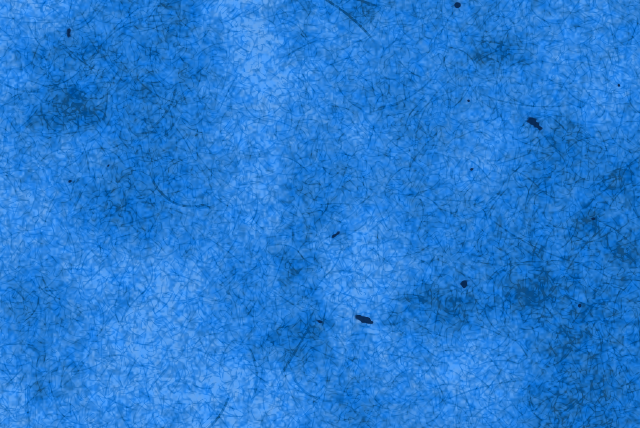
Write a Shadertoy shader that draws this texture.

```glsl
const vec3 INK = vec3(0.02, 0.13, 0.28);
const vec3 DEEP = vec3(0.04, 0.30, 0.54);
const vec3 SHADE = vec3(0.07, 0.385, 0.69);
const vec3 BODY = vec3(0.12, 0.46, 0.81);
const vec3 BRIGHT = vec3(0.19, 0.52, 0.88);
const vec3 GLOW = vec3(0.34, 0.63, 0.96);

vec4 hash4(vec2 p) {
    vec4 q = fract(p.xyxy * vec4(0.1031, 0.1030, 0.0973, 0.1099));
    q += dot(q, q.wzxy + 33.33);
    return fract((q.xxyz + q.yzzw) * q.zywx);
}

float noise(vec2 p) {
    vec2 i = floor(p), f = fract(p);
    f = f * f * (3.0 - 2.0 * f);
    float low = mix(hash4(i).x, hash4(i + vec2(1, 0)).x, f.x);
    float high = mix(hash4(i + vec2(0, 1)).x, hash4(i + vec2(1, 1)).x, f.x);
    return mix(low, high, f.y);
}

float fbm(vec2 p) {
    float sum = 0.0, gain = 0.5;
    for (int i = 0; i < 5; i++) {
        sum += gain * noise(p);
        p = mat2(1.6, 1.2, -1.2, 1.6) * p + 17.3;
        gain *= 0.55;
    }
    return sum / 1.055;
}

vec2 rotate(vec2 p, float angle) {
    float c = cos(angle), s = sin(angle);
    return vec2(c * p.x + s * p.y, c * p.y - s * p.x);
}

// One bent, tapered hair per cell; width and pixel in canvas heights
float fibres(vec2 uv, float cells, float width, float density, float seed, float pixel) {
    vec2 p = uv * cells + seed * 7.31;
    vec2 home = floor(p);
    float cover = 0.0;
    for (int k = 0; k < 9; k++) {
        vec2 cell = home + vec2(k % 3 - 1, k / 3 - 1);
        vec4 place = hash4(cell + seed * 13.0);
        vec4 form = hash4(cell + seed * 29.0 + 71.0);
        vec2 q = rotate(p - cell - place.xy, place.z * 6.2832);
        float reach = mix(0.35, 0.85, form.x);
        float bend = (form.y - 0.5) * 1.3;
        float slope = 2.0 * bend * q.x;
        float dist = abs(q.y - bend * q.x * q.x) / sqrt(1.0 + slope * slope) / cells;
        float taper = 1.0 - smoothstep(0.6 * reach, reach, abs(q.x));
        float line = 1.0 - smoothstep(0.5 * width - 0.5 * pixel, 0.5 * width + 0.7 * pixel, dist);
        cover = max(cover, line * taper * step(place.w, density) * mix(0.5, 1.0, form.z));
    }
    return cover;
}

// Ragged bark flecks with a faint halo
float flecks(vec2 uv, float cells, float density, float pixel) {
    vec2 p = uv * cells;
    vec2 home = floor(p);
    float ragged = (noise(uv * 130.0) - 0.5) * 0.9;
    float cover = 0.0;
    for (int k = 0; k < 9; k++) {
        vec2 cell = home + vec2(k % 3 - 1, k / 3 - 1);
        vec4 place = hash4(cell + 203.0);
        vec4 form = hash4(cell + 307.0);
        vec2 q = rotate(p - cell - place.xy, place.z * 6.2832);
        float size = mix(0.018, 0.055, form.x * form.x);
        q.x /= mix(1.0, 2.6, form.y * form.y);
        float d = length(q) / size + ragged;
        float blur = pixel * cells / size;
        float core = 1.0 - smoothstep(0.8 - 0.5 * blur, 1.0 + 0.5 * blur, d);
        float halo = 0.25 * exp(-0.6 * d * d);
        cover = max(cover, max(core, halo) * step(place.w, density));
    }
    return cover;
}

vec3 paperColour(float tone) {
    vec3 c = mix(DEEP, SHADE, smoothstep(0.0, 0.27, tone));
    c = mix(c, BODY, smoothstep(0.22, 0.52, tone));
    c = mix(c, BRIGHT, smoothstep(0.48, 0.76, tone));
    return mix(c, GLOW, smoothstep(0.70, 1.08, tone));
}

void mainImage(out vec4 fragColor, in vec2 fragCoord) {
    float pixel = 1.0 / iResolution.y;
    vec2 uv = fragCoord * pixel;

    // Uneven pulp: broad clouds, lighter left side, dark clumps
    float cloud = fbm(uv * 4.0 + 3.7);
    float clump = smoothstep(0.55, 0.82, fbm(uv * 7.0 + 41.0));
    float tone = 0.77 + 1.0 * (cloud - 0.5) + 0.13 * (0.65 - uv.x) - 0.35 * clump;

    // Fine wiry mesh and grain
    vec2 warp = vec2(noise(uv * 40.0), noise(uv * 40.0 + 90.0)) * 0.02;
    float ridge = abs(2.0 * noise((uv + warp) * 85.0) - 1.0);
    tone -= 0.22 * (1.0 - smoothstep(0.0, 0.4, ridge));
    tone += 0.38 * (noise(uv * 165.0 + 11.0) - 0.5);

    // Hairs from short and dense to long and sparse
    for (int i = 0; i < 3; i++) {
        float seed = float(i) + 1.0;
        tone -= 0.20 * fibres(uv, 34.0, 0.0022, 0.9, seed, pixel);
        tone -= 0.25 * fibres(uv, 15.0, 0.0025, 0.8, seed + 5.0, pixel);
    }
    tone -= 0.28 * fibres(uv, 6.0, 0.0030, 0.5, 11.0, pixel);
    tone -= 0.45 * fibres(uv, 9.0, 0.0050, 0.07, 17.0, pixel);

    // Slight drift between pure and greyish blue
    float tint = fbm(uv * 60.0 + 23.0) - 0.5;
    vec3 colour = paperColour(tone) + tint * vec3(0.18, 0.03, -0.13);
    colour = mix(colour, INK, 0.9 * flecks(uv, 6.0, 0.32, pixel));
    fragColor = vec4(clamp(colour, 0.0, 1.0), 1.0);
}
```
